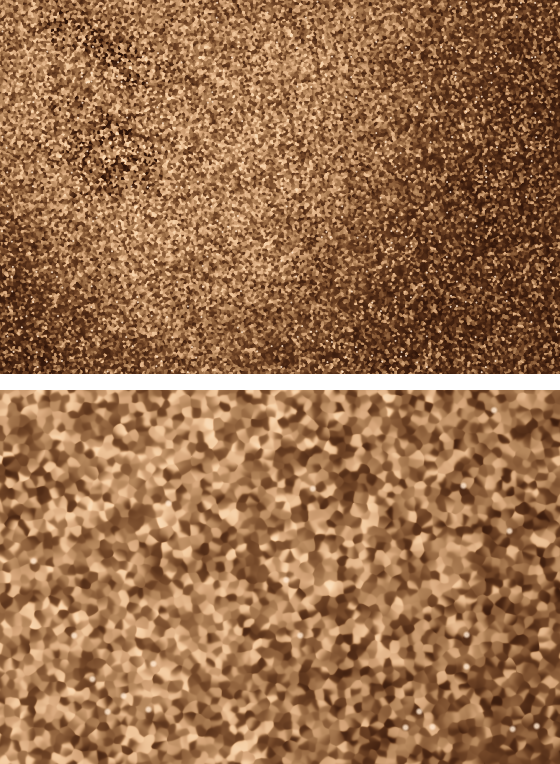
Top, the full canvas; bottom, a detail of the centre.
This texture is drawn by a Shadertoy shader. Its source:

```glsl
// Bronze glitter under uneven light: a broad glow at the upper left fades
// to dark brown at the right and the lower corners. Random soft flakes vary
// the tone around that glow, a colour ramp tints it, and rare glints sit on top.

const float FLAKES_PER_HEIGHT = 145.0;
const float GLINTS_PER_HEIGHT = 75.0;

// Three random values in 0..1 for a grid cell
vec3 hash3(vec2 cell, float seed) {
    vec3 q = fract(vec3(cell.xyx + seed) * vec3(0.1031, 0.1030, 0.0973));
    q += dot(q, q.yxz + 33.33);
    return fract((q.xxy + q.yzz) * q.zyx);
}

float cornerSlope(vec2 cell, vec2 offset, float seed) {
    float angle = 6.2832 * hash3(cell, seed).x;
    return dot(vec2(cos(angle), sin(angle)), offset);
}

// Gradient noise, about -0.7..0.7
float gradientNoise(vec2 p, float seed) {
    vec2 i = floor(p), f = fract(p);
    vec2 s = f * f * f * (f * (f * 6.0 - 15.0) + 10.0);
    vec2 e = vec2(1.0, 0.0);
    float low = mix(cornerSlope(i, f, seed), cornerSlope(i + e.xy, f - e.xy, seed), s.x);
    float high = mix(cornerSlope(i + e.yx, f - e.yx, seed), cornerSlope(i + e.xx, f - e.xx, seed), s.x);
    return mix(low, high, s.y);
}

// Soft Voronoi flakes; x holds an even spread, y one with few bright flakes
vec2 flakes(vec2 p, float softness) {
    vec2 cell = floor(p);
    vec3 total = vec3(0.0);
    for (int y = -1; y <= 1; y++) {
        for (int x = -1; x <= 1; x++) {
            vec2 c = cell + vec2(x, y);
            vec3 h = hash3(c, 7.0);
            vec2 d = p - c - h.xy;
            float weight = exp(-dot(d, d) / softness);
            total += weight * vec3(h.z - 0.5, h.z * h.z * h.z - 0.25, 1.0);
        }
    }
    return total.xy / total.z;
}

// Rare round sparks, each kept inside its own cell
float glints(vec2 p, float chance) {
    vec3 h = hash3(floor(p), 31.0);
    vec2 d = fract(p) - mix(vec2(0.3), vec2(0.7), h.xy);
    float spark = 1.0 - smoothstep(0.08, 0.3, length(d));
    return spark * step(1.0 - chance, h.z);
}

// Broad lighting, 0 in shade to 1 in the glow
float glow(vec2 uv) {
    float right = smoothstep(0.42, 0.92, uv.x - 0.3 * (uv.y - 0.5));
    float bottom = 1.0 - smoothstep(-0.05, 0.42, uv.y);
    float corner = 1.0 - smoothstep(0.0, 0.35, uv.x + 0.45 * (uv.y - 0.1));
    float top = smoothstep(0.7, 1.05, uv.y);
    return (1.0 - right) * (1.0 - 0.45 * bottom) * (1.0 - corner) * (1.0 - 0.2 * top);
}

// Ragged tilted ellipse where the flakes turn away from the light
float roughPatch(vec2 uv, vec2 centre, vec2 radius, float tilt, float ragged) {
    vec2 d = uv - centre;
    d.y += tilt * d.x;
    return 1.0 - smoothstep(0.35, 1.15, length(d / radius) + ragged);
}

// Dark brown through bronze to pale gold, one stop per unit of tone
vec3 bronze(float tone) {
    vec3 c = mix(vec3(0.17, 0.07, 0.03), vec3(0.30, 0.16, 0.08), clamp(tone + 1.0, 0.0, 1.0));
    c = mix(c, vec3(0.44, 0.27, 0.15), clamp(tone, 0.0, 1.0));
    c = mix(c, vec3(0.58, 0.40, 0.25), clamp(tone - 1.0, 0.0, 1.0));
    c = mix(c, vec3(0.71, 0.53, 0.36), clamp(tone - 2.0, 0.0, 1.0));
    c = mix(c, vec3(0.84, 0.65, 0.48), clamp(tone - 3.0, 0.0, 1.0));
    c = mix(c, vec3(0.95, 0.79, 0.62), clamp(tone - 4.0, 0.0, 1.0));
    return mix(c, vec3(1.0, 0.92, 0.80), clamp(tone - 5.0, 0.0, 1.0));
}

void mainImage(out vec4 fragColor, in vec2 fragCoord) {
    vec2 uv = fragCoord / iResolution.xy;
    vec2 p = fragCoord / iResolution.y;

    // Light and its rough patches
    float light = glow(uv);
    float ragged = 0.7 * gradientNoise(p * 16.0, 3.0);
    float rough = max(roughPatch(uv, vec2(0.20, 0.59), vec2(0.13, 0.15), 0.2, ragged),
                      roughPatch(uv, vec2(0.19, 0.87), vec2(0.14, 0.09), 0.75, ragged));

    // Flakes, sparser in the shade and harsher in the patches
    vec2 warp = 0.35 * vec2(gradientNoise(p * 110.0, 11.0), gradientNoise(p * 110.0, 17.0));
    vec2 spread = flakes(p * FLAKES_PER_HEIGHT + warp, 0.15);
    float grain = mix(spread.y, spread.x, smoothstep(0.1, 0.8, light));
    float clumps = 0.9 * gradientNoise(p * 48.0, 5.0) + 0.5 * gradientNoise(p * 9.0, 9.0);

    float tone = 0.75 + 2.1 * light - 0.8 * rough + clumps;
    tone += grain * (5.0 + 2.2 * rough);

    // Colour and sparks
    vec3 colour = bronze(tone);
    float spark = glints(p * GLINTS_PER_HEIGHT, mix(0.045, 0.02, light));
    colour = mix(colour, vec3(1.0, 0.90, 0.80), 0.85 * spark);
    fragColor = vec4(colour, 1.0);
}
```
